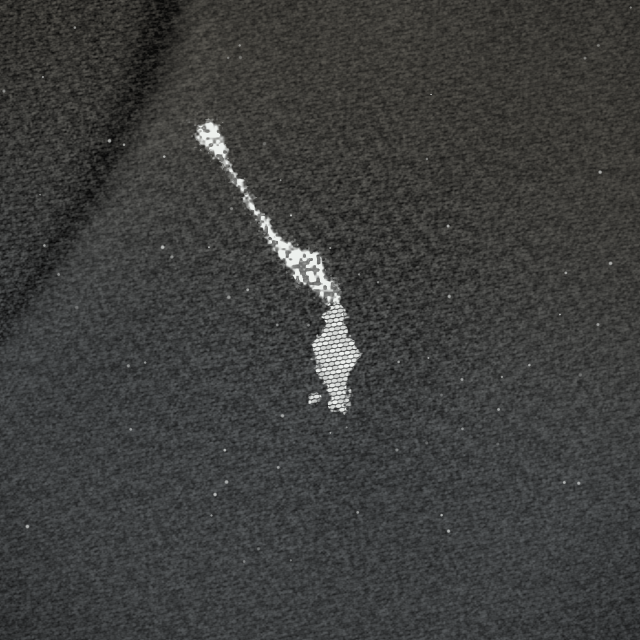
Give the GLSL for this texture, as a WebGL 1 fragment shader.

```glsl
precision highp float;
// Dark knitted cloth with a diagonal fold and a flaky white paint smear.

uniform vec2 u_resolution;

const vec3 WARM_CLOTH = vec3(0.222, 0.216, 0.200);
const vec3 COOL_CLOTH = vec3(0.222, 0.230, 0.234);
const vec3 PAINT = vec3(0.93, 0.94, 0.93);
const vec2 STITCHES = vec2(112.0, 150.0);  // knit loops across the canvas
const float WEAVE_TILT = 0.16;
const float GRAIN = 0.27;
const float FOLD_DEPTH = 0.50;
const float SPECK_GRID = 38.0;
const float SPECK_CHANCE = 0.025;

float hash(vec2 p) {
  return fract(sin(dot(p, vec2(127.1, 311.7))) * 43758.5453);
}

float noise(vec2 p) {
  vec2 i = floor(p);
  vec2 f = fract(p);
  f = f * f * (3.0 - 2.0 * f);
  return mix(mix(hash(i), hash(i + vec2(1.0, 0.0)), f.x),
             mix(hash(i + vec2(0.0, 1.0)), hash(i + vec2(1.0, 1.0)), f.x), f.y);
}

mat2 rotation(float a) {
  return mat2(cos(a), -sin(a), sin(a), cos(a));
}

// Signed distance to a segment whose radius changes from ra to rb.
float taper(vec2 p, vec2 a, vec2 b, float ra, float rb) {
  vec2 ab = b - a;
  float t = clamp(dot(p - a, ab) / dot(ab, ab), 0.0, 1.0);
  return length(p - a - ab * t) - mix(ra, rb, t);
}

// Signed horizontal offset from the fold crease; negative on its left.
float foldOffset(vec2 p) {
  float t = 1.0 - p.y;
  return p.x - (0.286 - 0.285 * t - 0.43 * t * t);
}

// Smear parts: upper dab, thin streak and middle clump.
float dryPaint(vec2 p) {
  float d = taper(p, vec2(0.325, 0.792), vec2(0.342, 0.762), 0.019, 0.010);
  d = min(d, taper(p, vec2(0.345, 0.757), vec2(0.400, 0.668), 0.004, 0.006));
  d = min(d, taper(p, vec2(0.400, 0.668), vec2(0.436, 0.615), 0.005, 0.010));
  d = min(d, taper(p, vec2(0.443, 0.609), vec2(0.482, 0.580), 0.012, 0.026));
  d = min(d, taper(p, vec2(0.482, 0.580), vec2(0.516, 0.540), 0.022, 0.014));
  return d;
}

// Lower patch, where paint sits on the separate knit loops.
float knitPaint(vec2 p) {
  float d = taper(p, vec2(0.524, 0.512), vec2(0.522, 0.455), 0.012, 0.035);
  d = min(d, taper(p, vec2(0.522, 0.455), vec2(0.529, 0.372), 0.035, 0.013));
  return min(d, length(p - vec2(0.491, 0.380)) - 0.008);
}

// Sparse bright lint, one candidate per grid cell.
float lint(vec2 p, float chance) {
  vec2 g = p * SPECK_GRID;
  vec2 id = floor(g);
  vec2 centre = 0.2 + 0.6 * vec2(hash(id + 3.7), hash(id + 8.3));
  float size = mix(0.055, 0.11, hash(id + 5.1));
  float dotMask = 1.0 - smoothstep(size * 0.4, size * 1.5, length(fract(g) - centre));
  return dotMask * step(1.0 - chance, hash(id)) * mix(0.25, 0.7, hash(id + 1.9));
}

void main() {
  vec2 p = gl_FragCoord.xy / u_resolution;
  float crease = foldOffset(p);
  float leftSide = 1.0 - smoothstep(-0.02, 0.01, crease);
  float nearSmear = exp(-dot(p - vec2(0.54, 0.55), p - vec2(0.54, 0.55)) * 14.0);

  // Knit coordinates, with alternate rows shifted by half a loop
  vec2 knit = rotation(WEAVE_TILT) * p * STITCHES;
  knit.x += 0.5 * mod(floor(knit.y), 2.0);
  vec2 loopPos = fract(knit) - 0.5;
  float loopMask = 1.0 - smoothstep(0.28, 0.56, length(loopPos * vec2(0.8, 1.0)));

  // Broad cloth colour and lighting
  float warmth = smoothstep(0.25, 0.95, p.y + 0.25 * (p.x - 0.5));
  vec3 color = mix(COOL_CLOTH, WARM_CLOTH, warmth);
  float light = 1.06 + 0.12 * (noise(p * 5.0) - 0.5);
  light -= 0.10 * nearSmear + 0.10 * leftSide;
  light -= 0.20 * smoothstep(0.48, 0.75, length(p - 0.5));

  // Fold shadow, deepest at the top, with a soft lit lip beside it
  float foldFade = smoothstep(0.35, 0.95, p.y);
  float shadowWidth = mix(0.018, 0.036, foldFade);
  float shadowPos = (crease + 0.022) / shadowWidth;
  light -= FOLD_DEPTH * mix(0.35, 1.0, foldFade) * exp(-shadowPos * shadowPos);
  float lipPos = (crease - 0.055) / 0.05;
  light += 0.07 * exp(-lipPos * lipPos);

  // Fine fibres, knit loops and slanted pulls beside the fold
  float fibre = noise(rotation(0.45) * p * vec2(190.0, 270.0)) - 0.5;
  float fuzz = noise(p * 350.0 + 17.0) - 0.5;
  float pull = noise(rotation(0.55) * p * vec2(30.0, 190.0)) - 0.5;
  float pullMask = exp(-lipPos * lipPos * 0.35) * smoothstep(0.5, 0.75, p.y);
  float contrast = 1.0 + 0.7 * nearSmear + 0.5 * leftSide;
  float grain = 1.9 * fibre + 1.4 * fuzz + 0.55 * (loopMask - 0.45);
  light += GRAIN * (contrast * grain + 1.2 * pullMask * pull);
  color *= max(light, 0.18);

  // Lint gathers around the smear
  color = mix(color, PAINT, lint(p, SPECK_CHANCE + 0.12 * nearSmear));

  // Ragged paint masks broken by fibres and knit gaps
  float ragged = 0.011 * (noise(p * 95.0) - 0.5) + 0.009 * (noise(p * 210.0) - 0.5);
  float dryEdge = dryPaint(p) + ragged;
  float dry = 1.0 - smoothstep(-0.005, 0.004, dryEdge);
  dry *= 0.35 + 0.65 * smoothstep(0.25, 0.55, noise(p * 185.0 + 5.0));
  float knitted = 1.0 - smoothstep(-0.003, 0.003, knitPaint(p) + ragged);
  knitted *= 0.22 + 0.78 * loopMask * mix(0.75, 1.0, hash(floor(knit)));
  float dust = exp(-max(dryEdge, 0.0) * 130.0) * smoothstep(0.68, 0.9, noise(p * 230.0));
  float paint = max(max(dry, knitted), 0.5 * dust);
  color = mix(color, PAINT, clamp(paint, 0.0, 1.0));

  gl_FragColor = vec4(clamp(color, 0.0, 1.0), 1.0);
}
```
